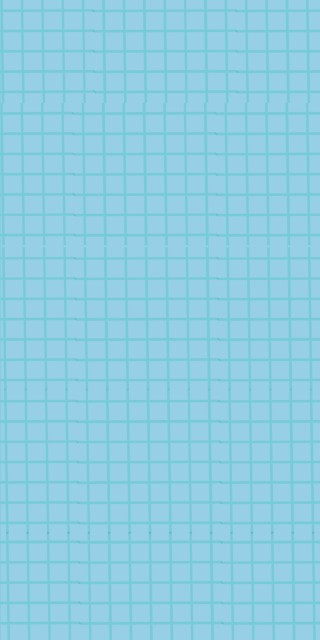
A Shadertoy shader for this pattern:

```glsl
const float CELLS_ACROSS = 15.70;
const float TILE_CELLS = 7.0;
const float TILE_HEIGHT = 7.03;
const float FIRST_SEAM = 5.05;
const float LINE_HALF_WIDTH = 0.062;
const float LINE_PITCH = 0.995;

const vec3 SKY = vec3(0.59, 0.81, 0.90);
const vec3 TEAL = vec3(0.46, 0.795, 0.845);
const vec3 DARK_TEAL = vec3(0.36, 0.69, 0.74);
const vec3 PALE_SKY = vec3(0.62, 0.84, 0.91);

float hash(float n) {
    n = fract(n * 0.1031);
    n *= n + 33.33;
    return fract(n * (n + n));
}

// Distance to the nearest integer
float gridDistance(float x) {
    return abs(fract(x + 0.5) - 0.5);
}

float coverage(float dist, float halfWidth, float pixel) {
    return 1.0 - smoothstep(-0.75 * pixel, 0.75 * pixel, dist - halfWidth);
}

float spot(vec2 offset, vec2 halfSize, float pixel) {
    vec2 d = abs(offset);
    return coverage(d.x, halfSize.x, pixel) * coverage(d.y, halfSize.y, pixel);
}

// One family of lines, each with a slightly different width
float gridLine(float x, float seed, float pixel) {
    float variation = 0.9 + 0.2 * hash(floor(x + 0.5) + seed);
    return coverage(gridDistance(x), LINE_HALF_WIDTH * variation, pixel);
}

// Horizontal start of each row of tiles; the top row is shifted further
float rowShift(float row) {
    return 0.07 + 0.095 * row + (row < 0.0 ? 0.075 : 0.0);
}

// Height of the first line below each row seam
float firstLine(float row) {
    float d = max(row, 0.0) - 1.3;
    return 0.60 - 0.05 * d * d;
}

void mainImage(out vec4 fragColor, in vec2 fragCoord) {
    // Grid units, measured down from the top left
    vec2 uv = fragCoord / iResolution.xy;
    vec2 p = vec2(uv.x, 2.0 * (1.0 - uv.y)) * CELLS_ACROSS;
    float pixel = CELLS_ACROSS / iResolution.x;

    // Rows of tiles, each slightly skewed
    float rowPosition = (p.y - FIRST_SEAM) / TILE_HEIGHT;
    float row = floor(rowPosition);
    float localY = (rowPosition - row) * TILE_HEIGHT;
    float gridX = p.x - rowShift(row) - 0.0145 * localY;

    // Columns of tiles, joined halfway between two lines
    float columnStart = row < 0.0 ? 4.5 : 3.5;
    float localX = fract((gridX - columnStart) / TILE_CELLS) * TILE_CELLS;
    float tilt = 0.004 * (localX - 0.5 * TILE_CELLS);
    float gridY = (localY - firstLine(row) + tilt) / LINE_PITCH;

    // Grid lines and the left border
    float line = max(gridLine(gridX, 40.0, pixel), gridLine(gridY, 90.0 + 7.0 * row, pixel));
    line = max(line, 0.5 * coverage(p.x, 0.05, pixel));
    vec3 color = mix(SKY, TEAL, line);

    // Dark specks where horizontal lines cross a column seam
    float columnSeam = min(localX, TILE_CELLS - localX);
    float speck = spot(vec2(columnSeam, gridDistance(gridY)), vec2(0.05, 0.04), pixel);
    color = mix(color, DARK_TEAL, 0.5 * speck);

    // Row seams: a pale gap first, then darker overlaps further down
    float seamIndex = floor(rowPosition + 0.5);
    float seamDistance = (rowPosition - seamIndex) * TILE_HEIGHT;
    float seam = spot(vec2(gridDistance(gridX), seamDistance), vec2(0.05, 0.05), pixel);
    float gap = seamIndex == 1.0 ? 0.8 : 0.0;
    float overlap = clamp((seamIndex - 1.2) * 0.4, 0.0, 0.7);
    color = mix(color, PALE_SKY, seam * gap);
    color = mix(color, DARK_TEAL, seam * overlap);

    fragColor = vec4(color, 1.0);
}
```
